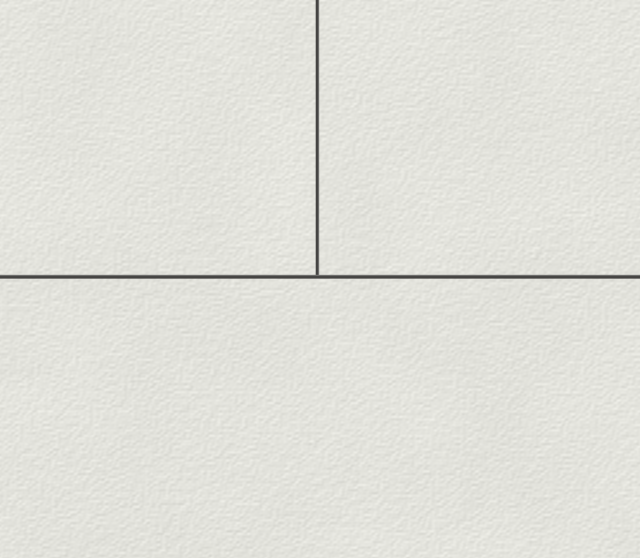
Reproduce this texture procedurally as a WebGL 1 fragment shader.

```glsl
precision highp float;
// Large off-white stone slabs laid in running bond with thin dark joints.
// Slabs repeat by mod with every other row shifted by half a slab; the
// surface is embossed value noise with a faint broad mottling.
uniform vec2 u_resolution;

// Lengths are fractions of the canvas width.
const vec2 SLAB_SIZE = vec2(1.03, 0.45);
const vec2 JOINT_ORIGIN = vec2(0.496, 0.4395);
const vec2 JOINT_HALF_WIDTH = vec2(0.0027, 0.0030);
const float ROW_SHIFT = 0.5;

const vec3 STONE = vec3(0.89, 0.89, 0.864);
const vec3 JOINT_DARK = vec3(0.27, 0.265, 0.26);
const vec3 JOINT_LIT = vec3(0.50, 0.50, 0.49);

const vec2 GRAIN_SCALE = vec2(185.0, 235.0);
const vec2 EMBOSS_SHIFT = vec2(0.35, -0.65);
const float GRAIN_DEPTH = 0.055;
const float SPECKLE_DEPTH = 0.014;
const float MOTTLE_DEPTH = 0.012;
const float SLAB_VARIATION = 0.004;

float hash(vec2 p) {
  vec3 q = fract(p.xyx * vec3(0.1031, 0.1030, 0.0973));
  q += dot(q, q.yzx + 33.33);
  return fract((q.x + q.y) * q.z);
}

float noise(vec2 p) {
  vec2 cell = floor(p);
  vec2 f = fract(p);
  f = f * f * (3.0 - 2.0 * f);
  float low = mix(hash(cell), hash(cell + vec2(1.0, 0.0)), f.x);
  float high = mix(hash(cell + vec2(0.0, 1.0)), hash(cell + 1.0), f.x);
  return mix(low, high, f.y);
}

// Signed distance to the nearest multiple of period.
float nearestLine(float x, float period) {
  return mod(x + 0.5 * period, period) - 0.5 * period;
}

// Lay one joint over the colour: dark on its low side, lit on its high side.
vec3 layJoint(vec3 base, float d, float halfWidth, float pixel) {
  float blur = 0.5 * pixel + 0.0004;
  float cover = 1.0 - smoothstep(halfWidth - blur, halfWidth + blur, abs(d));
  float lit = smoothstep(0.0, halfWidth, d);
  return mix(base, mix(JOINT_DARK, JOINT_LIT, lit), cover);
}

// Brightness change from embossed grain, fine speckle and broad mottling.
float stoneRelief(vec2 p) {
  vec2 g = p * GRAIN_SCALE + 40.0;
  float grain = noise(g) - noise(g + EMBOSS_SHIFT);
  float speckle = noise(g * 1.35 + 71.0) - 0.5;
  float mottle = noise(p * 9.0 + 5.0) + 0.6 * noise(p * 31.0 + 17.0) - 0.8;
  return GRAIN_DEPTH * grain + SPECKLE_DEPTH * speckle + MOTTLE_DEPTH * mottle;
}

void main() {
  float pixel = 1.0 / u_resolution.x;
  vec2 p = gl_FragCoord.xy * pixel;

  // Running bond: shift every other row.
  vec2 q = p - JOINT_ORIGIN;
  float row = floor(q.y / SLAB_SIZE.y);
  q.x += ROW_SHIFT * SLAB_SIZE.x * mod(row, 2.0);
  vec2 slab = vec2(floor(q.x / SLAB_SIZE.x), row);

  // Slab surface.
  float tone = SLAB_VARIATION * (hash(slab + 12.0) - 0.5);
  vec3 color = STONE + tone + stoneRelief(p);

  // Upright joints first, level joints run across them.
  vec2 d = vec2(nearestLine(q.x, SLAB_SIZE.x), nearestLine(q.y, SLAB_SIZE.y));
  color = layJoint(color, d.x, JOINT_HALF_WIDTH.x, pixel);
  color = layJoint(color, d.y, JOINT_HALF_WIDTH.y, pixel);

  gl_FragColor = vec4(color, 1.0);
}
```
